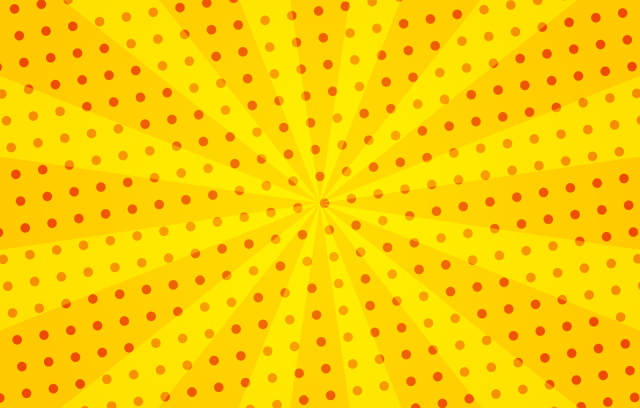
Give the GLSL for this background, as a WebGL 2 fragment shader.

```glsl
#version 300 es
precision highp float;
// Comic style sunburst: twelve amber rays over bright yellow, spreading from
// the centre and deepening outward, under a tilted square lattice of dots.
// Rays come from a folded polar angle, dots from a rotated repeating cell.

uniform vec2 u_resolution;
out vec4 fragColor;

const float TAU = 6.2831853;

// Signed distance to the nearest ray edge, negative inside a ray.
float rayDistance(vec2 p, float count, float halfAngle) {
    float period = TAU / count;
    float angle = mod(atan(p.y, p.x) + 0.5 * period, period) - 0.5 * period;
    return length(p) * sin(abs(angle) - halfAngle);
}

// Signed distance to the nearest dot of a square lattice with side vector step.
float dotDistance(vec2 p, vec2 step_, float radius) {
    vec2 across = vec2(-step_.y, step_.x);
    vec2 cell = vec2(dot(p, step_), dot(p, across)) / dot(step_, step_);
    vec2 local = fract(cell + 0.5) - 0.5;
    return length(local) * length(step_) - radius;
}

// Antialiased coverage of the inside of a signed distance.
float coverage(float distance_, float softness) {
    return 1.0 - smoothstep(-softness, softness, distance_);
}

// Colour that shifts from a centre tone to a rim tone.
vec3 radialTone(vec3 centreTone, vec3 rimTone, float radius) {
    return mix(centreTone, rimTone, smoothstep(0.0, 0.85, radius));
}

void main() {
    // Canvas heights measured from the burst centre.
    vec2 p = (gl_FragCoord.xy - u_resolution * vec2(0.5, 0.502)) / u_resolution.y;
    float radius = length(p);
    float pixel = 0.75 / u_resolution.y;

    float ray = coverage(rayDistance(p, 12.0, radians(8.3)), pixel);
    float spot = coverage(dotDistance(p - vec2(0.0113, 0.0),
                                      vec2(0.06566, 0.01148), 0.0117), pixel);

    // Background tones of the gaps and the rays.
    vec3 gapColor = radialTone(vec3(1.0, 0.94, 0.0), vec3(1.0, 0.88, 0.0), radius);
    vec3 rayColor = radialTone(vec3(1.0, 0.86, 0.0), vec3(1.0, 0.795, 0.0), radius);

    // Dots are paler where they cross the gaps.
    vec3 gapDot = radialTone(vec3(0.98, 0.68, 0.0), vec3(0.96, 0.55, 0.0), radius);
    vec3 rayDot = radialTone(vec3(0.94, 0.47, 0.0), vec3(0.93, 0.29, 0.0), radius);

    vec3 background = mix(gapColor, rayColor, ray);
    vec3 dots = mix(gapDot, rayDot, ray);
    fragColor = vec4(mix(background, dots, spot), 1.0);
}
```
